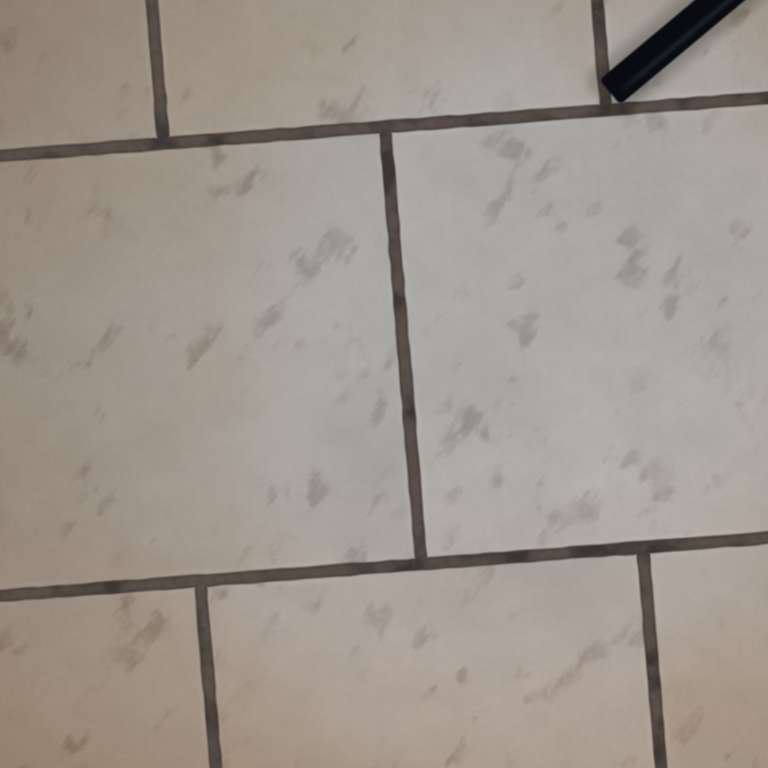
Write a Shadertoy shader that draws this texture.

```glsl
// Tilted floor of mottled beige stone tiles in half-offset rows, dark grout, with a black rod at the top right.

const vec3 STONE_LIGHT = vec3(0.675, 0.655, 0.635);
const vec3 STONE_WARM  = vec3(0.605, 0.560, 0.510);
const vec3 STONE_DARK  = vec3(0.530, 0.470, 0.415);
const vec3 GROUT_LIGHT = vec3(0.345, 0.305, 0.280);
const vec3 GROUT_DARK  = vec3(0.235, 0.212, 0.200);
const vec3 ROD_BLACK   = vec3(0.035, 0.045, 0.065);
const vec3 ROD_SHEEN   = vec3(0.150, 0.170, 0.200);

const vec2 TILE_SIZE  = vec2(0.580, 0.573);
const vec2 GRID_START = vec2(0.571, 0.224);
const vec2 GRID_SHEAR = vec2(0.0835, -0.0755);
const float GROUT_HALF_WIDTH = 0.0083;

float hash(vec2 p) {
    return fract(sin(dot(p, vec2(127.1, 311.7))) * 43758.5453);
}

float noise(vec2 p) {
    vec2 i = floor(p), f = fract(p);
    f = f * f * (3.0 - 2.0 * f);
    return mix(mix(hash(i), hash(i + vec2(1, 0)), f.x),
               mix(hash(i + vec2(0, 1)), hash(i + vec2(1, 1)), f.x), f.y);
}

float fbm(vec2 p) {
    float sum = 0.0, amp = 0.5;
    for (int i = 0; i < 5; i++) {
        sum += amp * noise(p);
        p = mat2(1.6, 1.2, -1.2, 1.6) * p + 7.3;
        amp *= 0.5;
    }
    return sum;
}

// Distances to the nearest upright and level joints; also returns the tile index.
vec2 jointDistance(vec2 p, out vec2 tile) {
    vec2 g = (p + GRID_SHEAR * p.yx - GRID_START) / TILE_SIZE;
    g.x += 0.5 * mod(floor(g.y), 2.0);
    tile = floor(g);
    return (0.5 - abs(fract(g) - 0.5)) * TILE_SIZE;
}

// Position along a segment (x, 0 to its length) and signed offset across it (y).
vec2 segmentCoords(vec2 p, vec2 a, vec2 b) {
    vec2 dir = normalize(b - a);
    return vec2(dot(p - a, dir), dot(p - a, vec2(-dir.y, dir.x)));
}

vec3 stoneColor(vec2 p, vec2 tile) {
    vec2 q = p + 3.7 * tile;
    float cloud = fbm(q * 5.0) - 0.48;

    // Broad light falls off from the right of centre towards the corners.
    float falloff = length((p - vec2(0.68, 0.52)) * vec2(1.0, 0.95)) + 0.35 * cloud;
    vec3 col = mix(STONE_LIGHT, STONE_WARM, smoothstep(0.30, 0.66, falloff));
    col = mix(col, STONE_DARK, 0.8 * smoothstep(0.60, 0.92, falloff));

    // Pinkish warmth in the lower part, cool grey near the centre.
    col += vec3(0.030, 0.004, -0.014) * smoothstep(0.42, 0.05, p.y);
    col += vec3(-0.012, 0.0, 0.008) * smoothstep(0.45, 0.1, length(p - vec2(0.66, 0.62)));

    // Clouding, slanted flecks and fine grain.
    vec2 slant = mat2(0.8, 0.6, -0.6, 0.8) * q;
    float fleck = smoothstep(0.57, 0.78, fbm(slant * vec2(38.0, 22.0)));
    float patches = smoothstep(0.35, 0.62, fbm(q * 9.0 + 20.0));
    col *= 1.0 + 0.10 * cloud + 0.045 * (fbm(q * 30.0) - 0.48);
    col -= vec3(0.085, 0.090, 0.090) * fleck * patches;
    col += 0.012 * (noise(q * 190.0) - 0.5);
    return col * (0.985 + 0.03 * hash(tile + 5.0));
}

vec3 groutColor(vec2 p, float edge) {
    float wear = fbm(p * 28.0);
    vec3 col = mix(GROUT_DARK, GROUT_LIGHT, smoothstep(0.22, 0.58, wear));
    col = mix(col, GROUT_DARK, 0.45 * smoothstep(0.35, 0.95, edge));
    return col + 0.025 * (noise(p * 160.0) - 0.5);
}

void mainImage(out vec4 fragColor, in vec2 fragCoord) {
    vec2 p = fragCoord / iResolution.xy;
    float soft = max(0.0022, 1.0 / iResolution.y);

    // Tiles with slightly uneven edges and a faint worn rim.
    vec2 tile;
    vec2 joints = jointDistance(p, tile);
    float d = min(joints.x, joints.y) + 0.0016 * (noise(p * 55.0) - 0.5);
    vec3 col = stoneColor(p, tile);
    float rim = smoothstep(0.006, 0.0, abs(d - GROUT_HALF_WIDTH - 0.003));
    col += 0.035 * rim * (noise(p * 24.0) - 0.25);

    // Grout joints.
    float grout = 1.0 - smoothstep(-soft, soft, d - GROUT_HALF_WIDTH);
    col = mix(col, groutColor(p, d / GROUT_HALF_WIDTH), grout);

    // Rod with a soft contact shadow and a lengthwise sheen.
    vec2 rod = segmentCoords(p, vec2(0.794, 0.880), vec2(0.9375, 1.0));
    vec2 outside = vec2(-rod.x, abs(rod.y) - 0.021) + 0.006;
    float rodDist = length(max(outside, 0.0)) + min(max(outside.x, outside.y), 0.0) - 0.006;
    col *= 1.0 - 0.22 * smoothstep(0.028, 0.0, rodDist);
    float sheen = smoothstep(0.007, 0.0, abs(rod.y + 0.008)) * smoothstep(0.0, 0.05, rod.x);
    vec3 rodCol = mix(ROD_BLACK, ROD_SHEEN, 0.6 * sheen);
    col = mix(col, rodCol, 1.0 - smoothstep(-soft, soft, rodDist));

    fragColor = vec4(clamp(col, 0.0, 1.0), 1.0);
}
```
